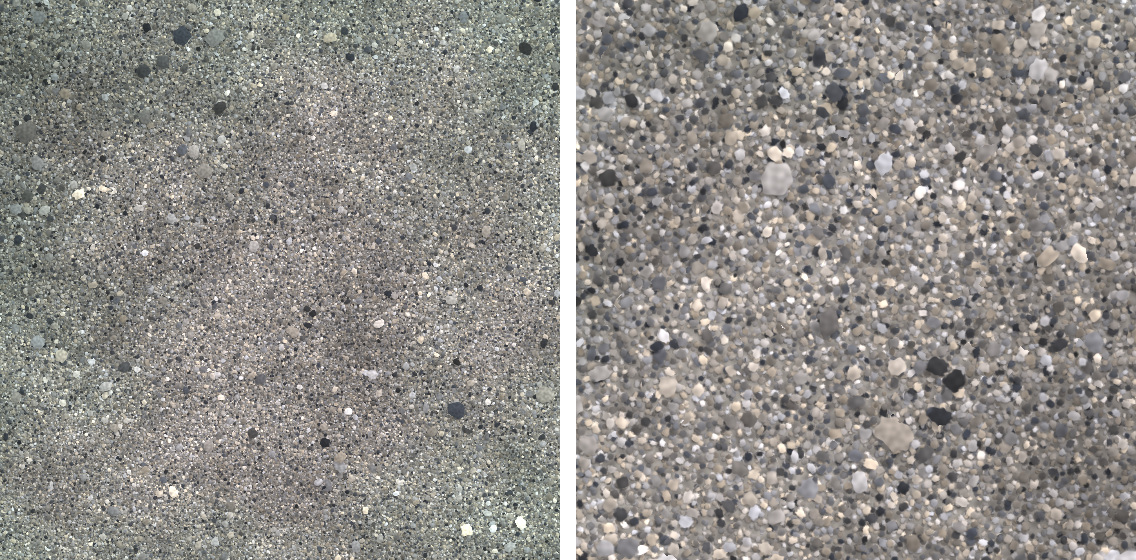
Left, the full canvas; right, a detail of the centre.
Reproduce this texture procedurally as a three.js fragment shader.

```glsl
// Coarse sand strewn with pebbles, seen from above in soft daylight.
// Jittered grids of rounded, shaded stones are laid from fine to coarse,
// then broad gradient noise adds gentle hollows and patches of tint.
#define TONE 0.60
#define CONTRAST 0.36
#define SOFTNESS 0.0009
#define SHADOW 0.22
#define RELIEF 0.13
#define GAP_COLOR vec3(0.535, 0.535, 0.522)
#define COOL_TINT vec3(0.93, 0.99, 1.09)
#define WARM_TINT vec3(1.03, 1.0, 0.945)
#define MOSS_TINT vec3(0.965, 1.015, 0.965)
#define CLAY_TINT vec3(1.025, 0.985, 0.975)
#define LIGHT_DIR vec2(0.55, 0.83)

varying vec2 vUv;

vec2 hash2(vec2 p) {
  vec3 q = fract(p.xyx * vec3(0.1031, 0.1030, 0.0973));
  q += dot(q, q.yzx + 33.33);
  return fract((q.xx + q.yz) * q.zy);
}

float gradientDot(vec2 corner, vec2 offset) {
  float angle = 6.2832 * hash2(corner).x;
  return dot(vec2(cos(angle), sin(angle)), offset);
}

// Gradient noise, roughly -0.7 to 0.7
float noise(vec2 p) {
  vec2 i = floor(p), f = p - i;
  vec2 u = f * f * f * (f * (f * 6.0 - 15.0) + 10.0);
  vec2 e = vec2(1.0, 0.0);
  float low = mix(gradientDot(i, f), gradientDot(i + e, f - e), u.x);
  float high = mix(gradientDot(i + e.yx, f - e.yx), gradientDot(i + 1.0, f - 1.0), u.x);
  return mix(low, high, u.y);
}

float fbm(vec2 p) {
  float sum = 0.0, amp = 1.0;
  for (int i = 0; i < 4; i++) {
    sum += amp * noise(p);
    p = p * 2.03 + 17.3;
    amp *= 0.5;
  }
  return sum;
}

// Dark stones lean blue, light ones stay near neutral
vec3 stoneColor(vec2 rnd, vec2 hue, float darkShare) {
  float tone = TONE + CONTRAST * (rnd.x + rnd.y - 1.0);
  tone = hue.y < darkShare ? mix(0.2, 0.36, rnd.x) : tone;
  float warmth = smoothstep(0.2, 0.55, tone) * 0.75 + 0.9 * (hue.x - 0.5);
  return tone * mix(COOL_TINT, WARM_TINT, clamp(warmth, -0.3, 1.2));
}

// Lays one grid of stones over the ground; count is cells across the canvas
vec3 scatter(vec3 ground, vec2 p, float count, float share, float lift, float darkShare) {
  vec2 q = p * count, cell = floor(q);
  float soft = count * SOFTNESS;
  for (int y = -1; y <= 1; y++) {
    for (int x = -1; x <= 1; x++) {
      vec2 id = cell + vec2(float(x), float(y));
      vec2 key = id + count * 1.37;
      vec2 place = hash2(key), form = hash2(key + 71.7);
      vec2 rnd = hash2(key + 153.1), hue = hash2(key + 239.9);
      if (hash2(key + 311.3).x > share) continue;

      // Rotated, slightly boxy ellipse with an uneven rim
      vec2 d = q - id - 0.08 - 0.84 * place;
      float radius = mix(0.32, 0.6, form.x * form.x);
      float angle = 6.2832 * form.y, c = cos(angle), s = sin(angle);
      vec2 e = mat2(c, -s, s, c) * d;
      e.y *= 1.0 + 0.55 * place.x;
      float box = max(abs(e.x), abs(e.y)) * 1.12;
      float dist = mix(length(e), box, 0.4 * hue.x);
      dist *= 1.0 + 0.35 * noise(e * 3.2 + key * 3.7);

      // Contact shadow, then the lit stone itself
      float shade = length(d + LIGHT_DIR * radius * 0.3) / radius;
      ground *= 1.0 - SHADOW * (1.0 - smoothstep(0.6, 1.2, shade));
      vec3 stone = stoneColor(rnd, hue, darkShare) + lift * step(darkShare, hue.y);
      stone *= 1.0 + RELIEF * dot(d, LIGHT_DIR) / radius;
      stone *= 1.0 + 0.24 * noise(p * 210.0 + key);
      ground = mix(ground, stone, 1.0 - smoothstep(radius - soft, radius + soft, dist));
    }
  }
  return ground;
}

void main() {
  vec2 p = vUv;
  float patches = fbm(p * 3.2 + 5.1);
  float clumps = fbm(p * 17.0 + 63.9);
  float corner = 1.0 - smoothstep(0.0, 0.75, length((p - vec2(0.0, 0.85)) * vec2(1.5, 1.0)));
  float gravel = clamp(1.0 + 0.9 * patches + 0.9 * clumps + 0.9 * corner, 0.4, 2.4);

  // Sand first, then ever larger and rarer pebbles
  vec3 color = GAP_COLOR * (1.0 + 0.35 * noise(p * 173.0));
  color = scatter(color, p, 251.0, 1.0, 0.0, 0.06);
  color = scatter(color, p, 187.0, 0.8, 0.0, 0.05 + 0.03 * gravel);
  color = scatter(color, p, 131.0, 0.24 * gravel, 0.01, 0.09);
  color = scatter(color, p, 83.0, 0.08 * gravel, 0.03, 0.12);
  color = scatter(color, p, 47.0, 0.035 * gravel, 0.06, 0.14);
  color = scatter(color, p, 25.0, 0.016, 0.02, 0.2);

  // Hollows, the darker upper left, and green to clay tint
  float hollow = fbm(p * vec2(4.5, 5.5) + 31.7);
  color *= 1.03 + 0.18 * hollow + 0.12 * clumps - 0.2 * corner;
  float clay = 1.0 - smoothstep(0.2, 0.7, length(p - vec2(0.55, 0.42)) + 0.25 * patches);
  color *= mix(MOSS_TINT, CLAY_TINT, clay);
  gl_FragColor = vec4(clamp(color, 0.0, 1.0), 1.0);
}
```
